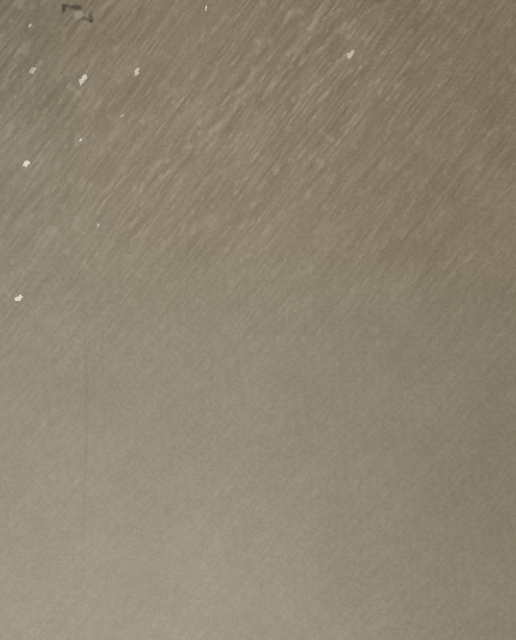
This texture is drawn by a WebGL 2 fragment shader. Its source:

```glsl
#version 300 es
precision highp float;

uniform vec2 u_resolution;
out vec4 fragColor;

// Tones
const vec3 SHADE = vec3(0.465, 0.425, 0.355);
const vec3 LIGHT = vec3(0.660, 0.630, 0.560);
const vec3 WARM_TINT = vec3(0.012, -0.002, -0.004);
const vec3 FLECK_COLOR = vec3(0.92, 0.90, 0.84);
const vec3 CHIP_DARK = vec3(0.27, 0.25, 0.21);
const vec3 CHIP_PALE = vec3(0.60, 0.58, 0.52);

// Surface, lengths as fractions of the canvas height
const float BRUSH_ANGLE = 0.92;
const vec2 STREAK_SIZE = vec2(0.034, 0.0036);
const vec2 SCUFF_SIZE = vec2(0.013, 0.0050);
const float GRAIN_SIZE = 0.0034;
const float STREAK_DEPTH = 0.060;
const float SCUFF_DEPTH = 0.045;
const float GRAIN_DEPTH = 0.036;
const float MOTTLE_DEPTH = 0.030;
const float FLECK_CELL = 0.085;
const float FLECK_CHANCE = 0.24;
const vec2 CHIP_CENTER = vec2(0.120, 0.979);
const vec2 CHIP_HALF = vec2(0.021, 0.011);

float hash(vec2 p) {
    return fract(sin(dot(p, vec2(127.1, 311.7))) * 43758.5453);
}

float noise(vec2 p) {
    vec2 i = floor(p), f = fract(p);
    f = f * f * (3.0 - 2.0 * f);
    return mix(mix(hash(i), hash(i + vec2(1, 0)), f.x),
               mix(hash(i + vec2(0, 1)), hash(i + vec2(1, 1)), f.x), f.y);
}

float fbm(vec2 p) {
    float sum = 0.0, weight = 0.5;
    for (int k = 0; k < 4; k++) {
        sum += weight * noise(p);
        p = p * 2.03 + 17.3;
        weight *= 0.5;
    }
    return sum / 0.9375;
}

vec2 rotate(vec2 p, float angle) {
    float c = cos(angle), s = sin(angle);
    return vec2(c * p.x + s * p.y, c * p.y - s * p.x);
}

// Broad falloff: bright at the lower left, dim at the right and top
float lighting(vec2 uv) {
    float sideShade = 0.5 * smoothstep(0.3, 1.1, uv.x) * (1.0 - 0.6 * uv.y);
    float cornerShade = 0.14 * smoothstep(0.35, 0.0, uv.x) * smoothstep(0.7, 1.0, uv.y);
    return 0.87 - 0.62 * uv.y - sideShade - cornerShade;
}

// Sparse bright flecks with ragged outlines
float flecks(vec2 p, vec2 uv, float pixel) {
    vec2 cell = floor(p / FLECK_CELL);
    vec2 jitter = vec2(hash(cell + 3.1), hash(cell + 8.7));
    vec2 d = p - (cell + 0.2 + 0.6 * jitter) * FLECK_CELL;
    float size = mix(0.0018, 0.0052, pow(hash(cell + 5.9), 2.0));
    float ragged = size * 1.2 * (noise(p / 0.0035) - 0.5);
    d = rotate(d, BRUSH_ANGLE + jitter.x - 0.5) * vec2(0.65, 1.25);
    float chance = FLECK_CHANCE * smoothstep(0.5, 0.75, uv.y) * mix(1.4, 0.5, uv.x);
    float present = step(hash(cell + 21.4), chance);
    float shape = 1.0 - smoothstep(-pixel, pixel, length(d) + ragged - size);
    return present * shape * mix(0.35, 0.9, hash(cell + 13.2));
}

// Distance to a box
float box(vec2 p, vec2 halfSize) {
    vec2 d = abs(p) - halfSize;
    return length(max(d, 0.0)) + min(max(d.x, d.y), 0.0);
}

void main() {
    vec2 uv = gl_FragCoord.xy / u_resolution;
    vec2 p = gl_FragCoord.xy / u_resolution.y;
    float pixel = 1.0 / u_resolution.y;
    vec2 brushed = rotate(p, BRUSH_ANGLE);

    // Base gradient with soft mottling
    vec3 color = mix(SHADE, LIGHT, lighting(uv));
    color += WARM_TINT * smoothstep(0.4, 0.8, uv.y) * smoothstep(0.0, 0.3, uv.x);
    color += MOTTLE_DEPTH * (fbm(p * 13.0) - 0.5);

    // Brush marks, strongest near the top
    float wear = mix(0.22, 1.0, smoothstep(0.3, 0.9, uv.y));
    wear *= 0.5 + fbm(brushed * vec2(5.0, 12.0) + 4.0);
    float streak = noise(brushed / STREAK_SIZE) - 0.5;
    streak += 0.5 * (noise(brushed / (STREAK_SIZE * vec2(1.8, 2.2)) + 31.0) - 0.5);
    float scuff = smoothstep(0.62, 0.95, noise(brushed / SCUFF_SIZE + 53.0));
    color += wear * (STREAK_DEPTH * streak + SCUFF_DEPTH * scuff);

    // Fine grain
    color += GRAIN_DEPTH * (noise(p / GRAIN_SIZE) - 0.5);

    // Faint upright scratch
    float scratchX = 0.132 + 0.008 * (noise(vec2(p.y * 6.0, 2.0)) - 0.5);
    float scratch = 1.0 - smoothstep(0.0, 0.006, abs(p.x - scratchX));
    color -= 0.016 * scratch * smoothstep(0.12, 0.2, p.y) * smoothstep(0.5, 0.4, p.y);

    color = mix(color, FLECK_COLOR, flecks(p, uv, pixel));

    // Chipped spot with a broken dark rim and pale core
    vec2 q = p - CHIP_CENTER + 0.010 * (vec2(fbm(p * 70.0), fbm(p * 70.0 + 9.0)) - 0.5);
    float rim = 1.0 - smoothstep(0.001, 0.005, abs(box(q, CHIP_HALF)));
    rim *= smoothstep(0.25, 0.6, noise(p * 75.0 + 6.0));
    float core = 1.0 - smoothstep(0.006, 0.010, length(q - vec2(0.003, -0.002)));
    color = mix(color, CHIP_PALE, 0.75 * core);
    color = mix(color, CHIP_DARK, 0.75 * rim);

    fragColor = vec4(clamp(color, 0.0, 1.0), 1.0);
}
```
